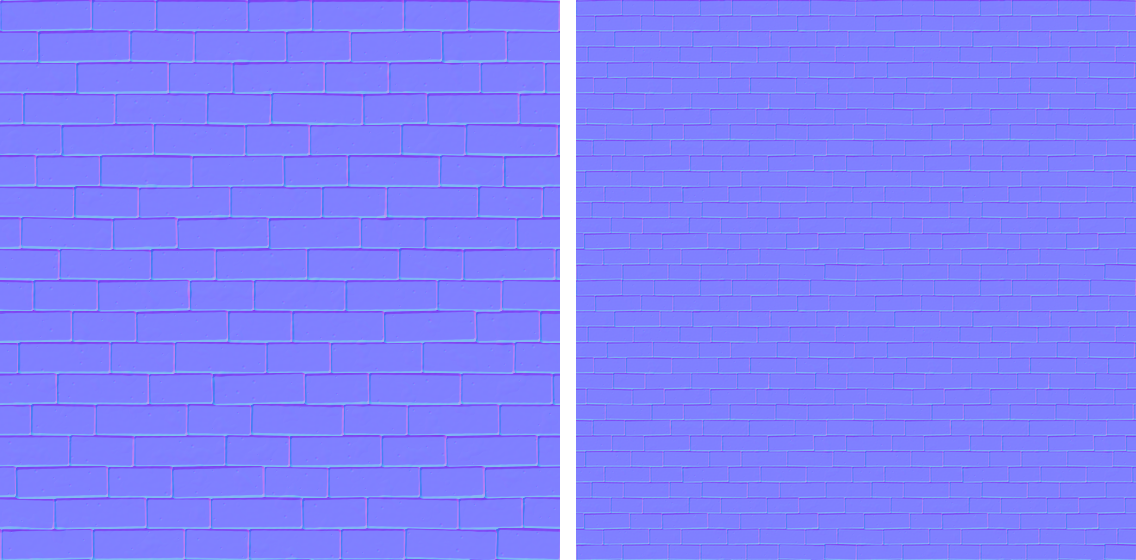
Left, the tile; right, the same tile 2 across and 2 down.
This texture map is drawn by a three.js fragment shader. Its source:

```glsl
// Normal map of a brick wall: 18 courses of alternating long and short bricks,
// each slightly tilted and raised. A height field of rounded boxes, pimples and
// wrapped gradient noise is differentiated into a normal with green pointing down.
varying vec2 vUv;

float hash(vec2 p) {
  vec3 q = fract(vec3(p.xyx) * 0.1031);
  q += dot(q, q.yzx + 33.33);
  return fract((q.x + q.y) * q.z);
}

// Gradient noise that wraps after "cells" lattice steps
float corner(vec2 lattice, vec2 offset, float cells) {
  float angle = 6.2832 * hash(mod(lattice, cells) + cells);
  return dot(vec2(cos(angle), sin(angle)), offset);
}

float gradientNoise(vec2 uv, float cells) {
  vec2 p = uv * cells, i = floor(p), f = p - i;
  vec2 w = f * f * f * (f * (f * 6.0 - 15.0) + 10.0);
  vec2 e = vec2(1.0, 0.0);
  return mix(mix(corner(i, f, cells), corner(i + e, f - e, cells), w.x),
             mix(corner(i + e.yx, f - e.yx, cells), corner(i + 1.0, f - 1.0, cells), w.x), w.y);
}

float roundedBox(vec2 p, vec2 halfSize, float radius) {
  vec2 q = abs(p) - halfSize + radius;
  return length(max(q, 0.0)) + min(max(q.x, q.y), 0.0) - radius;
}

// Height of the tallest brick here; a course is 61 units: 4 long (10), 3 short (7)
float brickHeight(vec2 uv, float wear) {
  float height = -1.0;
  for (int j = -1; j <= 1; j++) {
    float row = floor(uv.y * 18.0) + float(j);
    float course = mod(17.0 - row, 18.0);
    float x = uv.x - course * 0.0686;
    float t = fract(x) * 61.0;
    float pair = floor(t / 17.0);
    float here = 2.0 * pair + step(10.0, t - 17.0 * pair);

    for (int i = -1; i <= 1; i++) {
      float k = mod(here + float(i) + 7.0, 7.0);
      float isShort = mod(k, 2.0);
      float len = 10.0 - 3.0 * isShort;
      float center = (17.0 * floor(k * 0.5 + 0.1) + 10.0 * isShort + 0.5 * len) / 61.0;
      vec2 p = vec2(fract(x - center + 0.5) - 0.5, uv.y - (row + 0.5) / 18.0);

      vec2 id = vec2(k, course);
      float tilt = (hash(id + 5.0) - 0.5) * 0.06;
      p += tilt * vec2(p.y, -p.x);
      float d = roundedBox(p, vec2(len / 122.0 - 0.0018, 1.0 / 36.0 - 0.0024), 0.004);
      float bevel = max(d + wear + 0.0012, 0.0);
      float lift = 0.0011 * hash(id + 41.0);
      height = max(height, lift - 0.55 * bevel * bevel / (bevel + 0.001));
    }
  }
  return height;
}

// Sparse round pimples, at most one per grid cell
float pimples(vec2 uv) {
  vec2 p = uv * 36.0;
  vec2 id = mod(floor(p), 36.0);
  vec2 center = 0.2 + 0.6 * vec2(hash(id + 11.0), hash(id + 67.0));
  float radius = mix(0.06, 0.14, hash(id + 103.0));
  float bump = 1.0 - smoothstep(0.0, radius, length(fract(p) - center));
  return step(hash(id + 151.0), 0.38) * bump * radius * 0.0025;
}

float surface(vec2 uv) {
  float coarse = gradientNoise(uv, 24.0);
  float fine = gradientNoise(uv, 90.0);
  float wear = 0.005 * max(coarse - 0.28, 0.0) + 0.0006 * fine;
  float scuffs = 0.0006 * max(coarse + 0.3 * fine - 0.2, 0.0);
  return brickHeight(uv, wear) + pimples(uv) - scuffs + 0.00003 * fine;
}

void main() {
  // Central differences also soften the creases between bricks
  vec2 e = vec2(0.0008, 0.0);
  vec2 slope = vec2(surface(vUv + e) - surface(vUv - e),
                    surface(vUv + e.yx) - surface(vUv - e.yx)) / (2.0 * e.x);
  vec3 normal = normalize(vec3(-slope.x, slope.y, 1.0));
  gl_FragColor = vec4(normal * 0.5 + 0.5, 1.0);
}
```
